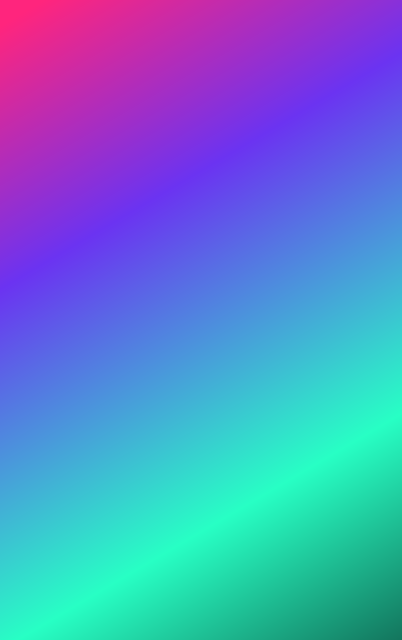
Write a Shadertoy shader that draws this background.

```glsl
#define PINK vec3(1.00, 0.145, 0.49)
#define VIOLET vec3(0.42, 0.20, 0.945)
#define MINT vec3(0.155, 1.00, 0.77)
#define DEEP_TEAL vec3(0.075, 0.46, 0.365)
#define TILT_DEGREES 30.5
#define PINK_STOP 0.03
#define VIOLET_STOP 0.33
#define MINT_STOP 0.742

// Fraction of the way from one colour stop to the next
float between(float start, float end, float t) {
    return clamp((t - start) / (end - start), 0.0, 1.0);
}

vec3 gradientColor(float t) {
    vec3 color = mix(PINK, VIOLET, between(PINK_STOP, VIOLET_STOP, t));
    color = mix(color, MINT, between(VIOLET_STOP, MINT_STOP, t));
    return mix(color, DEEP_TEAL, between(MINT_STOP, 1.0, t));
}

void mainImage(out vec4 fragColor, in vec2 fragCoord) {
    // Offset from the top left corner, in canvas heights
    vec2 extent = vec2(iResolution.x / iResolution.y, 1.0);
    vec2 fromCorner = fragCoord / iResolution.y;
    fromCorner.y = 1.0 - fromCorner.y;

    // Slanted axis running from the top left to the bottom right corner
    float tilt = radians(TILT_DEGREES);
    vec2 axis = vec2(sin(tilt), cos(tilt));
    float t = dot(fromCorner, axis) / dot(extent, axis);

    fragColor = vec4(gradientColor(t), 1.0);
}
```
